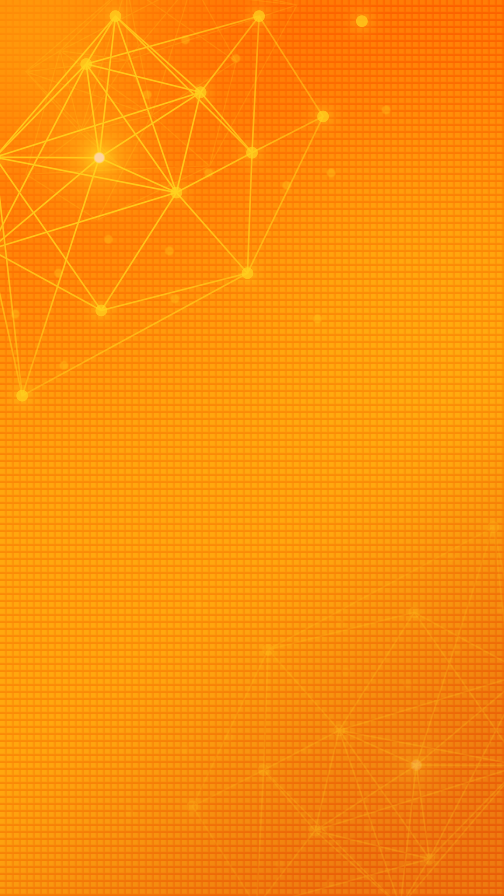
Write a Shadertoy shader that draws this background.

```glsl
#define CELLS 72.0
#define RELIEF 0.115
#define LINE_HALF_WIDTH 0.0016
#define NODE_RADIUS 0.0118
#define SPECK_RADIUS 0.0085
#define HUB vec2(0.197, 0.313)
#define TURN_SUM vec2(1.023, 1.831)
#define AMBER vec3(0.995, 0.61, 0.045)
#define EMBER vec3(1.0, 0.435, 0.01)
#define RUST vec3(0.925, 0.435, 0.05)
#define GOLD vec3(1.0, 0.83, 0.12)

const int NODES = 14;
const int SPECKS = 14;

// Large nodes; the last two lie just outside the left edge
const vec2 node[NODES] = vec2[](
    vec2(0.229, 0.032), vec2(0.514, 0.032), vec2(0.718, 0.042), vec2(0.171, 0.127),
    vec2(0.398, 0.183), vec2(0.641, 0.231), vec2(0.500, 0.303), HUB,
    vec2(0.350, 0.382), vec2(0.491, 0.542), vec2(0.201, 0.616), vec2(0.044, 0.785),
    vec2(-0.01, 0.312), vec2(-0.02, 0.495));

// Bit j of links[i] joins node i to a later node j
const int links[NODES] = int[](
    4568, 120, 0, 12688, 4544, 576, 768, 14592, 13824, 3072, 12288, 12288, 0, 0);

const vec2 speck[SPECKS] = vec2[](
    vec2(0.368, 0.079), vec2(0.468, 0.116), vec2(0.292, 0.188), vec2(0.414, 0.343),
    vec2(0.657, 0.343), vec2(0.766, 0.218), vec2(0.569, 0.368), vec2(0.336, 0.498),
    vec2(0.116, 0.542), vec2(0.030, 0.623), vec2(0.347, 0.593), vec2(0.127, 0.725),
    vec2(0.630, 0.632), vec2(0.215, 0.475));

float segmentDistance(vec2 p, vec2 a, vec2 b) {
    vec2 ab = b - a;
    return length(p - a - ab * clamp(dot(p - a, ab) / dot(ab, ab), 0.0, 1.0));
}

// Soft coverage of a shape of the given radius
float coverage(float d, float radius, float pixel) {
    return 1.0 - smoothstep(radius - 0.6 * pixel, radius + 0.6 * pixel, d);
}

float linkMesh(vec2 p, float pixel) {
    float mesh = 0.0;
    for (int i = 0; i < NODES; i++)
        for (int j = i + 1; j < NODES; j++)
            if (((links[i] >> j) & 1) == 1)
                mesh = max(mesh, coverage(segmentDistance(p, node[i], node[j]),
                                          LINE_HALF_WIDTH, pixel));
    return mesh;
}

// Links, nodes, specks and the glowing hub
vec3 addNetwork(vec3 color, vec2 p, float pixel, float opacity) {
    float hubDistance = length(p - HUB);
    float reach = mix(0.85, 0.4, smoothstep(0.15, 0.55, hubDistance));
    color = mix(color, GOLD, linkMesh(p, pixel) * reach * opacity);

    float dots = 0.0;
    for (int i = 0; i < NODES; i++) {
        float d = length(p - node[i]);
        dots = max(dots, 0.75 * coverage(d, NODE_RADIUS, pixel));
        dots = max(dots, 0.25 * exp(-d * d * 1800.0));
    }
    for (int i = 0; i < SPECKS; i++)
        dots = max(dots, 0.33 * coverage(length(p - speck[i]), SPECK_RADIUS, 2.0 * pixel));
    color = mix(color, GOLD, dots * opacity);

    color = mix(color, GOLD, 0.85 * exp(-hubDistance / 0.045) * opacity);
    return mix(color, vec3(1.0, 0.83, 0.62), coverage(hubDistance, 0.010, 2.0 * pixel) * opacity);
}

vec3 backdrop(vec2 p) {
    float heat = 1.0 - smoothstep(0.2, 1.08, p.y + 0.3 * p.x);
    float shade = smoothstep(0.05, 0.9, 0.9 * (p.y - 1.0) + 0.7 * (p.x - 0.5));
    vec3 color = mix(mix(AMBER, EMBER, heat), RUST, shade);

    // Light at the upper left corner and along the right
    vec2 corner = p - vec2(0.06, 0.07);
    vec2 side = p - vec2(0.8, 0.56);
    color = mix(color, vec3(1.0, 0.7, 0.06), 0.55 * exp(-14.0 * dot(corner, corner)));
    return mix(color, vec3(1.0, 0.66, 0.05), 0.5 * exp(-9.0 * dot(side, side)));
}

// Raised square tiles, with the shadow on the lower and right sides
float tileRelief(vec2 p) {
    vec2 groove = smoothstep(0.55, 0.85, fract(p * CELLS));
    return 0.4 - max(groove.y, 0.65 * groove.x);
}

void mainImage(out vec4 fragColor, in vec2 fragCoord) {
    // Width units, measured downward from the top
    float pixel = 1.0 / iResolution.x;
    vec2 p = vec2(fragCoord.x, iResolution.y - fragCoord.y) * pixel;

    vec3 color = backdrop(p);
    float relief = RELIEF * mix(0.4, 1.0, smoothstep(0.2, 0.9, length(p)));
    color += vec3(0.15, 1.0, 0.25) * relief * tileRelief(p);

    // Faint fine mesh behind the main one
    float fineMesh = linkMesh(p.yx * 1.4 + vec2(0.03, -0.04), 1.4 * pixel);
    color = mix(color, GOLD, 0.18 * fineMesh);

    color = addNetwork(color, p, pixel, 1.0);
    color = addNetwork(color, TURN_SUM - p, pixel, 0.23);
    fragColor = vec4(clamp(color, 0.0, 1.0), 1.0);
}
```
